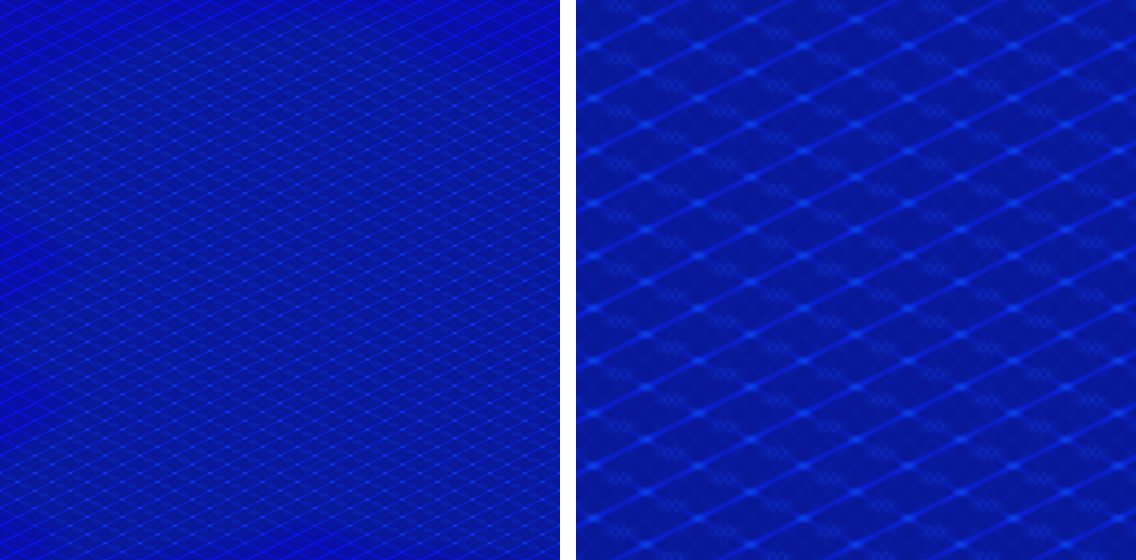
Left: the whole. Right: its middle third, enlarged.
This pattern is drawn by a three.js fragment shader. Its source:

```glsl
varying vec2 vUv;

float hash(vec2 p) {
  vec3 h = fract(vec3(p.xyx) * 0.1031);
  h += dot(h, h.yzx + 33.33);
  return fract((h.x + h.y) * h.z);
}

float noise(vec2 p) {
  vec2 i = floor(p), f = fract(p);
  f = f * f * (3.0 - 2.0 * f);
  return mix(mix(hash(i), hash(i + vec2(1.0, 0.0)), f.x),
             mix(hash(i + vec2(0.0, 1.0)), hash(i + 1.0), f.x), f.y);
}

// Signed offset from the nearest whole number
vec2 toNearest(vec2 p) {
  return fract(p + 0.5) - 0.5;
}

// Turns lattice diagonals into canvas units
vec2 toCanvas(vec2 d) {
  return vec2(d.y - d.x, d.x + d.y) / vec2(32.0, 64.0);
}

// Soft-edged saturated zones along the borders
float borderTint(vec2 p) {
  float wobble = 0.04 * (noise(p * 9.0) - 0.5);
  float leftReach = 0.05 + 0.06 * cos(6.2832 * (p.y - 0.53) / 0.26);
  float left = smoothstep(0.07, -0.07, p.x - leftReach + wobble);
  float top = smoothstep(0.92, 1.0, p.y + wobble);
  float corners = smoothstep(0.27, 0.12, 1.0 - p.y + 0.5 * min(p.x, 1.0 - p.x) + wobble);
  float bottomReach = 0.05 * exp(-pow((p.x - 0.56) / 0.16, 2.0));
  float bottom = smoothstep(0.045, -0.03, p.y - bottomReach + wobble);
  return max(max(left, top), max(corners, bottom));
}

void main() {
  // Diamond lattice: 16 repeats across, 32 down
  vec2 grid = vUv * vec2(16.0, 32.0) + vec2(0.0, 0.04);
  vec2 diagonal = vec2(grid.y - grid.x, grid.y + grid.x);
  vec2 offset = toNearest(diagonal);
  vec2 line = smoothstep(vec2(0.0029), vec2(0.0002), abs(offset) / 35.78);
  float tint = borderTint(vUv);
  float center = 1.0 - tint;

  // Ground with a woven grain that follows the repeat
  vec3 color = mix(vec3(0.037, 0.098, 0.608), vec3(0.037, 0.058, 0.655), tint);
  float grain = cos(grid.x * 25.13) * cos(grid.y * 12.57)
              + 0.6 * cos(grid.x * 50.27 + 1.0) * cos(grid.y * 25.13);
  float cellShift = hash(floor(diagonal) + 70.0) - 0.5;
  color += vec3(0.0, 0.007, 0.013) * grain * center + vec3(0.0, 0.004, 0.010) * cellShift;

  // Speckled marks halfway along the falling lines
  vec2 mark = toCanvas(toNearest(diagonal - vec2(0.5, 0.0)));
  float markShape = smoothstep(1.0, 0.35, length(mark / vec2(0.0115, 0.0055)));
  float speckle = 0.55 + 0.45 * cos(mark.x * 1250.0) * cos(mark.y * 900.0);
  color += vec3(0.005, 0.06, 0.115) * markShape * speckle * center;

  // Rising lines fade between crossings, falling lines break up there
  vec3 lineColor = mix(vec3(0.04, 0.13, 0.86), vec3(0.04, 0.07, 0.94), tint);
  float rising = mix(0.80 + 0.20 * cos(6.2832 * diagonal.y), 0.95, tint);
  float falling = mix(0.14 + 0.42 * smoothstep(0.38, 0.05, abs(offset.x)), 0.55, tint);
  color = mix(color, lineColor, line.x * rising);
  color = mix(color, lineColor, line.y * falling * (1.0 - line.x));

  // Small glints at the crossings
  vec2 node = toCanvas(offset);
  float glint = smoothstep(1.0, 0.0, length(node / vec2(0.0065, 0.0038)));
  color = mix(color, vec3(0.04, 0.29, 0.90), glint * 0.75 * center);

  gl_FragColor = vec4(color, 1.0);
}
```
